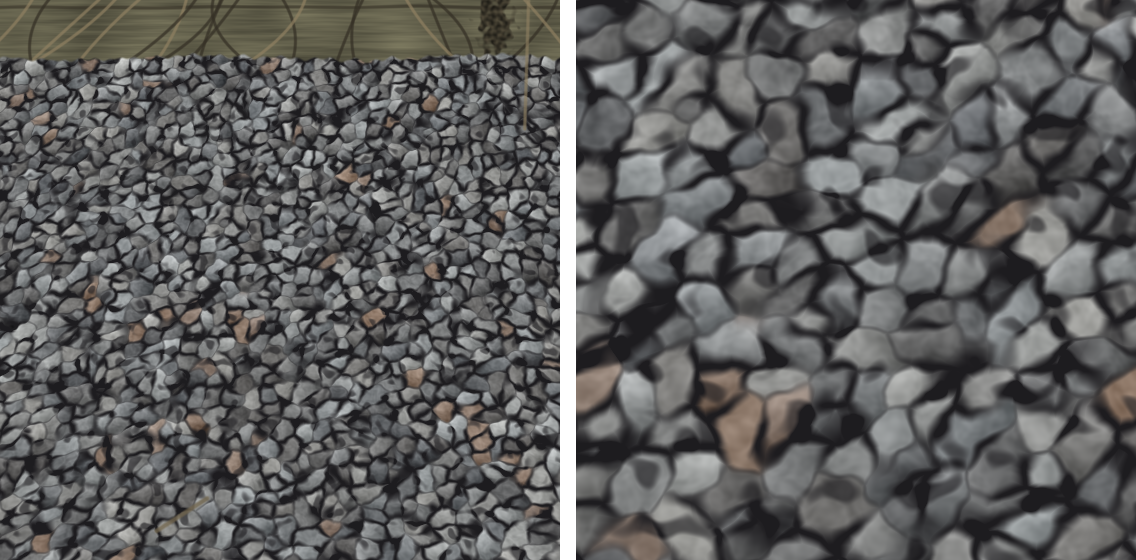
Left, the full canvas; right, a detail of the centre.
Give the GLSL for this texture, as a three.js fragment shader.

```glsl
// Grey crushed gravel receding towards a weathered board with dry stems.
// Stones are soft Voronoi cells with a random stretched metric per cell;
// gradient noise varies the dark gaps, the stone faces and the wood grain.
varying vec2 vUv;

const float NEAR_DENSITY = 27.0;   // stones across the canvas at the bottom
const float FAR_DENSITY = 42.0;    // and at the top
const float STONE_TILT = 0.7;      // favoured direction of the long axis
const float TILT_SPREAD = 2.2;
const float GAP_WIDTH = 0.25;
const float BLEND_SHARPNESS = 17.0;
const float BOARD_EDGE = 0.897;
const vec3 GAP_COLOR = vec3(0.115, 0.110, 0.122);
const vec3 STONE_DARK = vec3(0.360, 0.363, 0.368);
const vec3 STONE_LIGHT = vec3(0.635, 0.645, 0.640);
const vec3 RUST_COLOR = vec3(0.56, 0.46, 0.39);
const vec3 WOOD_COLOR = vec3(0.385, 0.375, 0.295);
const vec3 WOOD_DARK = vec3(0.20, 0.18, 0.14);
const vec3 STEM_COLOR = vec3(0.56, 0.50, 0.38);

float hash(vec2 p) {
  return fract(sin(dot(p, vec2(127.1, 311.7))) * 43758.55);
}

vec2 hash2(vec2 p) {
  return vec2(hash(p), hash(p + 57.3));
}

vec2 gradient(vec2 cell) {
  float a = 6.2832 * hash(cell + 11.7);
  return vec2(cos(a), sin(a));
}

float noise(vec2 p) {
  vec2 i = floor(p), f = fract(p);
  vec2 u = f * f * f * (f * (f * 6.0 - 15.0) + 10.0);
  vec2 e = vec2(1.0, 0.0);
  float low = mix(dot(gradient(i), f), dot(gradient(i + e), f - e), u.x);
  float high = mix(dot(gradient(i + e.yx), f - e.yx),
                   dot(gradient(i + 1.0), f - 1.0), u.x);
  return mix(low, high, u.y);
}

float segmentDistance(vec2 p, vec2 a, vec2 b) {
  vec2 ab = b - a;
  return length(p - a - ab * clamp(dot(p - a, ab) / dot(ab, ab), 0.0, 1.0));
}

float line(float d, float halfWidth) {
  return 1.0 - smoothstep(halfWidth * 0.3, halfWidth * 1.6, d);
}

// Colour of one stone; offset runs from its centre to the shaded point.
vec3 stoneColor(vec2 id, vec2 offset) {
  vec3 c = mix(STONE_DARK, STONE_LIGHT, hash(id + 3.1));
  c = mix(c, RUST_COLOR, 0.75 * step(0.95, hash(id + 8.6)));
  c += vec3(0.022, 0.0, -0.022) * (hash(id + 5.2) - 0.52);
  float face = dot(offset, gradient(id + 21.0)) * 0.13;
  float light = dot(offset, vec2(-0.07, 0.11));
  return c + face + light;
}

vec3 gravel(vec2 uv) {
  float density = mix(NEAR_DENSITY, FAR_DENSITY, uv.y);
  vec2 q = vec2((uv.x - 0.5) * density,
                1.1 * uv.y * 0.5 * (NEAR_DENSITY + density));
  q += 0.16 * vec2(noise(q * 1.7), noise(q * 1.7 + 40.0));
  vec2 base = floor(q);
  float nearest = 9.0, second = 9.0, total = 0.0;
  vec3 color = vec3(0.0);
  for (int j = -2; j <= 2; j++) {
    for (int i = -2; i <= 2; i++) {
      vec2 id = base + vec2(float(i), float(j));
      vec2 offset = q - id - hash2(id);
      float a = STONE_TILT + TILT_SPREAD * (hash(id + 31.0) - 0.5);
      vec2 axis = vec2(cos(a), sin(a));
      vec2 u = abs(vec2(dot(offset, axis) * 0.78,
                        dot(offset, vec2(-axis.y, axis.x)) * 1.25));
      float angular = max(max(u.x, u.y), 0.75 * (u.x + u.y));
      float d = mix(length(u), angular, 0.6) - 0.22 * hash(id + 14.0);
      second = min(second, max(nearest, d));
      nearest = min(nearest, d);
      float w = exp(-BLEND_SHARPNESS * d);
      color += w * stoneColor(id, offset);
      total += w;
    }
  }
  color /= total;
  color += 0.09 * noise(q * 2.6) + 0.05 * noise(q * 5.5 + 9.0);

  // Gaps come and go; they are deepest on the right.
  float patchy = noise(q * 0.85 + 70.0) + 0.12 * (uv.x - 0.5);
  float depth = smoothstep(-0.38, 0.22, patchy);
  float gap = 1.0 - smoothstep(0.0, GAP_WIDTH * (0.75 + 1.1 * depth), second - nearest);
  float pit = smoothstep(0.16, 0.42, noise(q * 1.35 + 15.0));
  float shade = clamp(gap * (0.3 + 0.75 * depth) + 0.6 * pit, 0.0, 1.0);
  color *= 1.0 + 0.14 * noise(uv * 5.0);
  return mix(color, GAP_COLOR, shade);
}

vec3 board(vec2 uv) {
  float grain = noise(uv * vec2(5.0, 130.0)) + 0.5 * noise(uv * vec2(18.0, 290.0));
  vec3 c = WOOD_COLOR * (1.0 + 0.22 * grain + 0.3 * noise(uv * vec2(9.0, 14.0)));
  c = mix(c, WOOD_DARK, 0.6 * line(abs(uv.y - 0.987 - 0.006 * noise(uv * 6.0)), 0.003));
  // Curved stems, alternating between cast shadows and pale stalks.
  for (int i = 0; i < 20; i++) {
    float k = float(i);
    vec2 r = hash2(vec2(k, 4.0));
    float y = uv.y - 0.95, slope = 2.4 * (r.y - 0.45);
    float bend = 14.0 * (hash(vec2(k, 9.0)) - 0.5);
    float d = abs(uv.x - r.x - slope * y - bend * y * y);
    d /= length(vec2(1.0, slope + 2.0 * bend * y));
    float pale = step(0.62, hash(vec2(k, 17.0)));
    c = mix(c, mix(WOOD_DARK, STEM_COLOR, pale), 0.72 * line(d, 0.0028));
  }
  // Dark tuft of roots on the right.
  vec2 t = (uv - vec2(0.885, 0.96)) / vec2(0.032, 0.075);
  float tuft = 1.0 - smoothstep(0.5, 1.1, length(t) + noise(uv * 70.0));
  return mix(c, WOOD_DARK * (0.9 + noise(uv * 120.0)), 0.85 * tuft);
}

void main() {
  float edge = BOARD_EDGE + 0.012 * noise(vec2(vUv.x * 45.0, 2.0))
             + 0.016 * noise(vec2(vUv.x * 4.0, 7.0));
  vec3 color = mix(gravel(vUv), board(vUv), smoothstep(-0.003, 0.003, vUv.y - edge));
  float twig = line(segmentDistance(vUv, vec2(0.28, 0.052), vec2(0.37, 0.11)), 0.004);
  float stalk = line(segmentDistance(vUv, vec2(0.937, 0.77), vec2(0.944, 1.0)), 0.003);
  color = mix(color, STEM_COLOR * 0.8, 0.75 * twig);
  color = mix(color, STEM_COLOR, 0.65 * stalk);
  gl_FragColor = vec4(color, 1.0);
}
```
